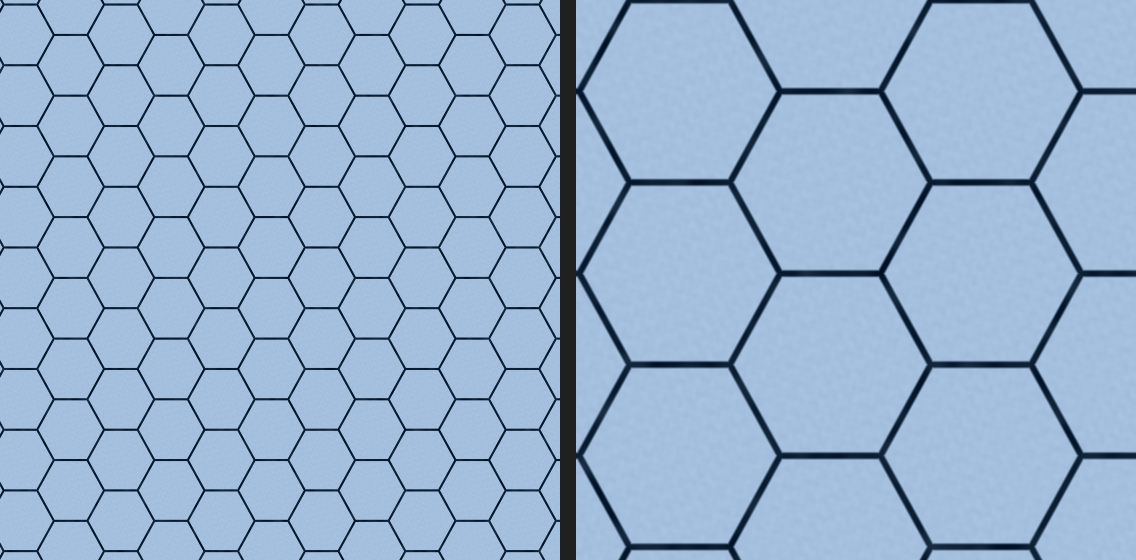
Left, the full canvas; right, a detail of the centre.
A three.js fragment shader for this pattern:

```glsl
// Pale blue honeycomb of flat-topped hexagons, outlined by thin soft navy lines.
// Two interleaved rectangular lattices give the hexagon centres; the distance
// to the nearest hexagon side draws the outline, layered sines add faint grain.

varying vec2 vUv;

const vec2 CELL = vec2(0.1793, 0.10846);   // lattice step: two columns, one row
const vec2 ORIGIN = vec2(0.0365, 0.0700);  // centre of one hexagon
const float LINE_CORE = 0.0009;            // half width of the darkest part
const float LINE_EDGE = 0.0029;            // half width where the line fades out
const vec3 FILL = vec3(0.645, 0.750, 0.870);
const vec3 INK = vec3(0.005, 0.080, 0.165);

// Offset from the nearest point of a rectangular lattice.
vec2 latticeOffset(vec2 p, vec2 cell) {
  return (fract(p / cell + 0.5) - 0.5) * cell;
}

// Distance to the sides of a hexagon at the origin, positive inside.
float hexagonInset(vec2 p, vec2 cell) {
  vec2 q = abs(p);
  vec2 slantNormal = normalize(vec2(cell.y * 0.5, cell.x / 6.0));
  float slant = slantNormal.x * cell.x / 3.0 - dot(q, slantNormal);
  return min(slant, cell.y * 0.5 - q.y);
}

// Distance to the nearest outline of the whole honeycomb.
float honeycombDistance(vec2 p, vec2 cell) {
  float even = hexagonInset(latticeOffset(p, cell), cell);
  float odd = hexagonInset(latticeOffset(p - 0.5 * cell, cell), cell);
  return max(even, odd);
}

// Layered sines at turning angles, roughly -1 to 1.
float layeredSines(vec2 p) {
  float sum = 0.0;
  for (int i = 0; i < 4; i++) {
    p = mat2(0.8, 0.6, -0.6, 0.8) * p * 1.3 + 1.7;
    sum += sin(p.x + 1.5 * sin(p.y)) * 0.25;
  }
  return sum;
}

void main() {
  float d = honeycombDistance(vUv - ORIGIN, CELL);

  // Soft outline with slightly uneven ink.
  float line = 1.0 - smoothstep(LINE_CORE, LINE_EDGE, d);
  line *= 0.95 + 0.09 * layeredSines(vUv * 90.0);

  // Fill with faint grain.
  vec3 fill = FILL + 0.016 * layeredSines(vUv * 330.0);

  gl_FragColor = vec4(mix(fill, INK, line), 1.0);
}
```
